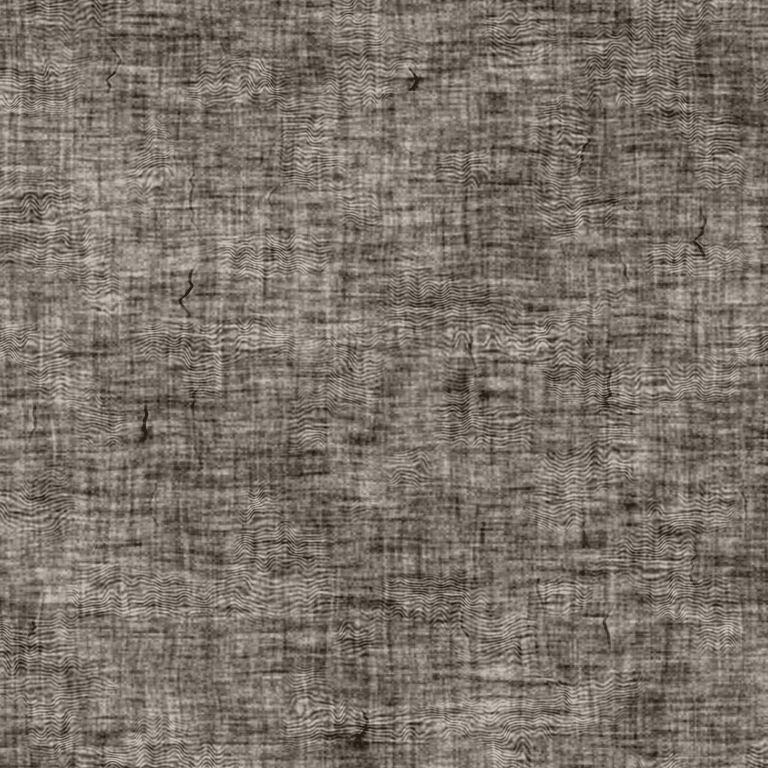
Write a WebGL 2 fragment shader that draws this texture.

```glsl
#version 300 es
precision highp float;
// Worn grey-brown linen: stretched noise forms crossing threads over soft
// mottling, fine ripples fill some patches, and a jittered grid scatters
// short crooked vertical cracks with pale raised edges.
uniform vec2 u_resolution;
out vec4 fragColor;

float hash(vec2 p) {
  vec3 q = fract(p.xyx * vec3(0.1031, 0.1030, 0.0973));
  q += dot(q, q.yzx + 33.33);
  return fract((q.x + q.y) * q.z);
}

// Value noise from -1 to 1
float noise(vec2 p) {
  vec2 i = floor(p), f = fract(p);
  f = f * f * (3.0 - 2.0 * f);
  float low = mix(hash(i), hash(i + vec2(1, 0)), f.x);
  float high = mix(hash(i + vec2(0, 1)), hash(i + vec2(1, 1)), f.x);
  return 2.0 * mix(low, high, f.y) - 1.0;
}

float mottling(vec2 p) {
  return 0.05 * noise(p * 5.0 + 3.7) + 0.048 * noise(p * 13.0 + 41.0)
       + 0.032 * noise(p * vec2(25.0, 31.0) + 87.0);
}

float threads(vec2 p) {
  float weft = 0.085 * noise(p * vec2(17.0, 283.0) + 11.0)
             + 0.07 * noise(p * vec2(45.0, 217.0) + 300.0);
  float warp = 0.06 * noise(p * vec2(273.0, 14.0) + 500.0)
             + 0.055 * noise(p * vec2(197.0, 39.0) + 700.0);
  float grain = 0.09 * noise(p * vec2(290.0, 335.0) + 900.0);
  float shade = 0.11 * smoothstep(0.2, 0.9, noise(p * vec2(22.0, 187.0) + 150.0))
              + 0.07 * smoothstep(0.3, 0.9, noise(p * vec2(183.0, 19.0) + 250.0));
  return 1.2 * (weft + warp + grain) - shade;
}

// Wavy fine ridges, strongest in loose patches
float ripples(vec2 p) {
  float patches = smoothstep(-0.15, 0.6, noise(p * vec2(15.0, 18.0) + 60.0));
  float bend = 1.3 * noise(p * vec2(75.0, 45.0) + 20.0) + 2.0 * noise(p * 19.0);
  return patches * (0.11 * sin(6.2832 * (178.0 * p.y + bend)) + 0.025);
}

// Dark cracks, one per grid cell, each with a pale flank
float cracks(vec2 p) {
  vec2 grid = vec2(9.0, 7.0);
  vec2 home = floor(p * grid);
  float relief = 0.0;
  for (int y = -1; y <= 1; y++) {
    for (int x = -1; x <= 1; x++) {
      vec2 cell = home + vec2(x, y);
      float seed = hash(cell + 17.0);
      float strength = hash(cell + 53.0);
      vec2 centre = (cell + 0.15 + 0.7 * vec2(hash(cell + 5.0), hash(cell + 91.0))) / grid;
      vec2 d = p - centre;
      float reach = mix(0.022, 0.05, hash(cell + 71.0));
      float along = d.y / reach;
      float taper = 1.0 - smoothstep(0.35, 1.0, abs(along));
      float path = 0.011 * noise(vec2(seed * 90.0, p.y * 38.0))
                 + 0.004 * noise(vec2(seed * 70.0 + 9.0, p.y * 115.0))
                 + (seed - 0.5) * 0.2 * d.y;
      float across = d.x - path;
      float side = seed < 0.5 ? -1.0 : 1.0;
      float broken = 0.65 + 0.35 * noise(vec2(seed * 50.0, p.y * 90.0));
      float width = 0.0008 + 0.0009 * strength * taper;
      float line = 1.0 - smoothstep(width * 0.5, width + 0.0014, abs(across));
      float flank = exp(-pow((across - side * 0.0036) / 0.0017, 2.0));
      float amount = taper * (0.06 + 0.94 * strength * strength);
      relief += amount * broken * (0.12 * flank - 0.33 * line);

      // A few of the cracks open into a smudged knot
      float knot = length(vec2(across, d.y + 0.4 * reach) / vec2(0.008, 0.015));
      relief -= 0.2 * step(0.95, strength) * exp(-knot * knot);
    }
  }
  return relief;
}

void main() {
  vec2 uv = gl_FragCoord.xy / u_resolution;

  // Slightly bent cloth
  vec2 cloth = uv + 0.0035 * vec2(noise(uv * 17.0 + 8.0), noise(uv * 14.0 + 29.0));

  float light = 0.475 + mottling(uv) + threads(cloth) + ripples(cloth) + cracks(uv);
  light = clamp(light, 0.12, 0.74);
  fragColor = vec4(light + vec3(0.032, 0.0, -0.038), 1.0);
}
```
